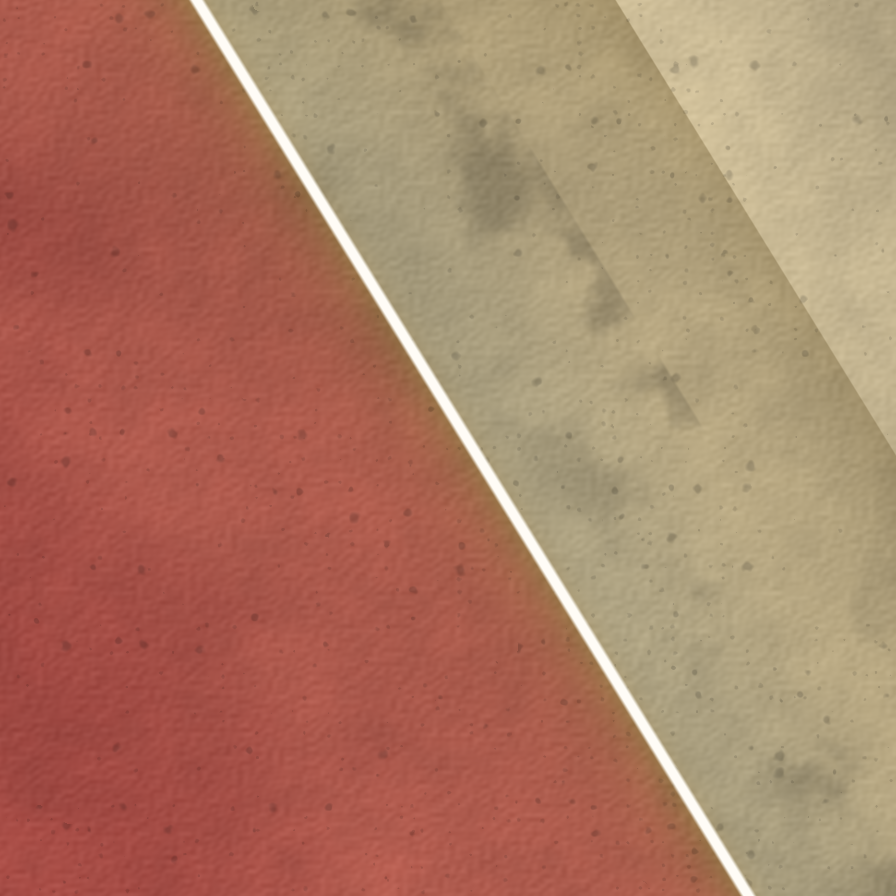
This background is drawn by a Shadertoy shader. Its source:

```glsl
const vec2 LINE_TOP = vec2(0.2195, 1.0);       // where the bright line meets the top
const vec2 ACROSS = vec2(0.8514, 0.5244);      // unit normal shared by all edges
const float LINE_HALF_WIDTH = 0.0062;
const float LINE_SOFTNESS = 0.0025;
const float FOLD_OFFSET = 0.398;               // distance from line to raised panel
const float CREASE_OFFSET = 0.2306;            // distance from line to faint crease
const float GRAIN_SCALE = 190.0;
const float GRAIN_STRENGTH = 0.042;

const vec3 RED_DEEP = vec3(0.625, 0.285, 0.260);
const vec3 RED_LIGHT = vec3(0.670, 0.345, 0.298);
const vec3 GLOW_OLIVE = vec3(0.555, 0.455, 0.265);
const vec3 PAPER_GREY = vec3(0.665, 0.622, 0.498);
const vec3 PAPER_WARM = vec3(0.712, 0.650, 0.505);
const vec3 PAPER_SHADE = vec3(0.590, 0.520, 0.365);
const vec3 PANEL_LIGHT = vec3(0.785, 0.724, 0.580);
const vec3 PANEL_DULL = vec3(0.715, 0.658, 0.525);
const vec3 LINE_WHITE = vec3(1.0, 0.99, 0.965);

float hash(vec2 p) {
    vec3 q = fract(vec3(p.xyx) * 0.1031);
    q += dot(q, q.yzx + 33.33);
    return fract((q.x + q.y) * q.z);
}

float noise(vec2 p) {
    vec2 cell = floor(p), f = fract(p);
    f = f * f * (3.0 - 2.0 * f);
    return mix(mix(hash(cell), hash(cell + vec2(1, 0)), f.x),
               mix(hash(cell + vec2(0, 1)), hash(cell + vec2(1, 1)), f.x), f.y);
}

float fbm(vec2 p) {
    float sum = 0.0, amplitude = 0.5;
    for (int i = 0; i < 5; i++) {
        sum += amplitude * noise(p);
        p = mat2(1.6, 1.2, -1.2, 1.6) * p + 17.3;
        amplitude *= 0.5;
    }
    return sum;
}

// Sparse soft dots, one candidate in each cell
float speckles(vec2 p, float density) {
    vec2 cell = floor(p);
    vec2 centre = 0.3 + 0.4 * vec2(hash(cell + 3.7), hash(cell + 41.2));
    float radius = mix(0.08, 0.28, hash(cell + 77.0));
    float wobble = 0.12 * (noise(p * 6.0) - 0.5);
    float dist = length(fract(p) - centre) + wobble;
    return step(hash(cell + 11.0), density) * (1.0 - smoothstep(radius * 0.3, radius, dist));
}

vec3 redSide(float d, float cloud) {
    vec3 color = mix(RED_DEEP, RED_LIGHT, smoothstep(-0.6, -0.2, d + 0.5 * (cloud - 0.5)));
    float glow = 0.72 * exp(d / 0.028) + 0.25 * exp(d / 0.10);
    return mix(color, GLOW_OLIVE, min(glow, 1.0));
}

vec3 paperSide(vec2 uv, float d, float cloud, float pixel) {
    vec3 color = mix(PAPER_GREY, PAPER_WARM, smoothstep(0.03, 0.25, d));
    float shade = 0.55 * exp(-abs(d - FOLD_OFFSET) / 0.055);
    shade += 0.25 * smoothstep(0.75, 1.05, uv.y);
    color = mix(color, PAPER_SHADE, shade);

    // Smudges gather beside the crease and stop at it
    float smudge = smoothstep(0.50, 0.72, fbm(uv * 9.0 + 5.0));
    float besideCrease = smoothstep(0.02, 0.18, d)
        * (1.0 - smoothstep(-0.002, 0.002, d - CREASE_OFFSET));
    color *= 1.0 - smudge * (0.05 + 0.13 * besideCrease);

    // Raised panel, brightest along its edge
    float dull = smoothstep(0.0, 0.28, d - FOLD_OFFSET) + 0.8 * (0.5 - cloud);
    vec3 panel = mix(PANEL_LIGHT, PANEL_DULL, clamp(dull, 0.0, 1.0));
    return mix(color, panel, smoothstep(-pixel, pixel, d - FOLD_OFFSET));
}

void mainImage(out vec4 fragColor, in vec2 fragCoord) {
    vec2 uv = fragCoord / iResolution.xy;
    float pixel = 1.0 / min(iResolution.x, iResolution.y);
    float d = dot(uv - LINE_TOP, ACROSS);
    float cloud = fbm(uv * 4.0 + 2.0);
    float onPaper = smoothstep(-pixel, pixel, d);

    vec3 color = mix(redSide(d, cloud), paperSide(uv, d, cloud, pixel), onPaper);

    // Blotches and dots
    color *= 1.0 + 0.16 * (cloud - 0.48);
    color *= 1.0 + 0.10 * (fbm(uv * 28.0) - 0.48);
    float density = 0.07 + 0.14 * smoothstep(0.45, 0.65, cloud);
    float dots = speckles(uv * 34.0, density) + 0.7 * speckles(uv * 75.0 + 9.0, density);
    color *= 1.0 - 0.16 * min(dots, 1.0);

    // Embossed paper grain, lit from the upper left
    vec2 grainPos = uv * GRAIN_SCALE * vec2(0.8, 1.0);
    float emboss = noise(grainPos) - noise(grainPos + vec2(-0.5, 0.6));
    color += GRAIN_STRENGTH * emboss;

    // Bright line with a tight warm halo
    float fromLine = abs(d);
    color = mix(color, GLOW_OLIVE * 1.15, 0.45 * exp(-fromLine / 0.009));
    float core = 1.0 - smoothstep(LINE_HALF_WIDTH - LINE_SOFTNESS,
                                  LINE_HALF_WIDTH + LINE_SOFTNESS, fromLine);
    color = mix(color, LINE_WHITE, core);

    fragColor = vec4(color, 1.0);
}
```
